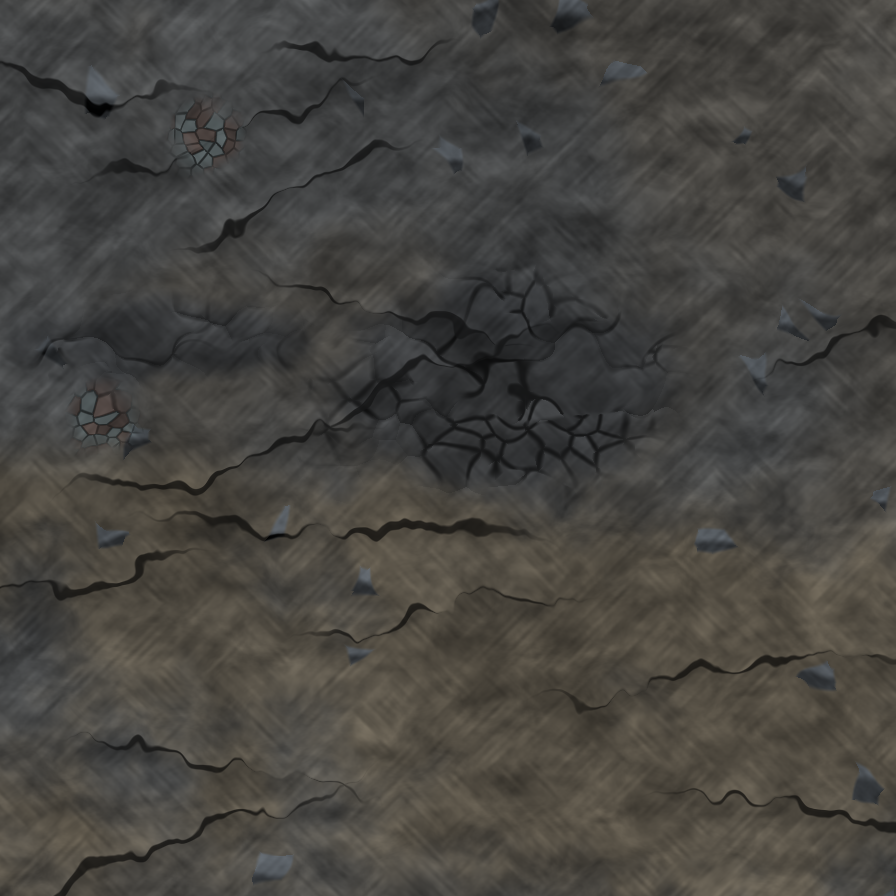
Reproduce this texture procedurally as a Shadertoy shader.

```glsl
// Weathered dark rock: mottled grey stone with tan soil in the lower half,
// broken ledge cracks, a band of cracked rubble and fine diagonal hatching.
// Built from value noise, Voronoi cells and a loop of noisy crack curves.

float hash(vec2 p) {
    vec3 q = fract(p.xyx * 0.1031);
    q += dot(q, q.yzx + 33.33);
    return fract((q.x + q.y) * q.z);
}

vec2 hash2(vec2 p) {
    return vec2(hash(p), hash(p + 71.7));
}

float noise(vec2 p) {
    vec2 i = floor(p), f = fract(p);
    f = f * f * (3.0 - 2.0 * f);
    return mix(mix(hash(i), hash(i + vec2(1, 0)), f.x),
               mix(hash(i + vec2(0, 1)), hash(i + vec2(1, 1)), f.x), f.y);
}

float fbm(vec2 p) {
    float sum = 0.0, amp = 0.5;
    for (int i = 0; i < 5; i++) {
        sum += amp * noise(p);
        p = mat2(1.6, 1.2, -1.2, 1.6) * p + 19.3;
        amp *= 0.5;
    }
    return sum / 0.97;
}

// x: distance to the cell border, y: random cell value, z: height above its centre
vec3 stones(vec2 p) {
    vec2 cell = floor(p), nearest = vec2(8), second = vec2(8);
    float id = 0.0;
    for (int y = -1; y <= 1; y++)
    for (int x = -1; x <= 1; x++) {
        vec2 c = cell + vec2(x, y);
        vec2 d = c + 0.1 + 0.8 * hash2(c) - p;
        if (dot(d, d) < dot(nearest, nearest)) {
            second = nearest;
            nearest = d;
            id = hash(c + 5.3);
        } else if (dot(d, d) < dot(second, second)) second = d;
    }
    return vec3(dot(0.5 * (nearest + second), normalize(second - nearest)), id, -nearest.y);
}

// x: dark crack, y: soft shadow under the ledge, z: lit lip above it
vec3 ledges(vec2 p) {
    vec3 result = vec3(0);
    for (int i = 0; i < 15; i++) {
        float k = float(i);
        vec2 r = hash2(vec2(k, 3.7)), s = hash2(vec2(k, 9.2));
        vec2 d = p - vec2(r.x, (k + r.y) / 15.0);
        float bend = d.y - mix(-0.2, 0.5, s.x) * d.x
                   - 0.1 * (fbm(vec2(p.x * 9.0, k * 7.3)) - 0.5)
                   - 0.018 * (noise(p * 45.0 + k) - 0.5);
        float fade = 1.0 - smoothstep(0.5, 1.0, abs(d.x) / mix(0.09, 0.28, s.y));
        float width = 0.009 * (noise(p * 22.0 + k * 5.0) - 0.25) * fade;
        float crack = fade * (1.0 - smoothstep(width - 0.001, width + 0.002, abs(bend)));
        float below = fade * smoothstep(-0.045, 0.0, bend) * (1.0 - smoothstep(0.0, 0.003, bend));
        float lip = fade * smoothstep(0.0, 0.004, bend) * (1.0 - smoothstep(0.004, 0.016, bend));
        result = max(result, vec3(crack, below, lip));
    }
    return result;
}

// Short strokes along both diagonals, one direction winning in each patch
float hatch(vec2 p) {
    vec2 q = vec2(p.x + p.y, p.x - p.y) * 0.707;
    float rising = noise(q * vec2(26, 230));
    float falling = noise(q.yx * vec2(26, 230) + 40.0);
    return mix(rising, falling, smoothstep(0.5, 0.7, noise(p * 17.0))) - 0.5;
}

void mainImage(out vec4 fragColor, in vec2 fragCoord) {
    vec2 p = fragCoord / iResolution.y;
    vec2 warp = vec2(noise(p * 28.0), noise(p * 28.0 + 50.0)) - 0.5;
    vec2 q = p + 0.018 * warp;
    float broad = fbm(q * 5.0 + 3.0);
    float mottle = fbm(q * vec2(24, 32));

    // Stone tone with relief lit from the upper left
    float relief = mottle - fbm((q + vec2(-0.006, 0.009)) * vec2(24, 32));
    float tone = 0.262 + 0.13 * (broad - 0.5) + 0.16 * (mottle - 0.5) + 0.09 * relief;

    // Tan soil below the middle
    float soil = (1.0 - smoothstep(0.42, 0.56, p.y + 0.16 * (broad - 0.5)))
               * smoothstep(0.38, 0.62, fbm(p * 4.0 + 21.0) + 0.12 * (mottle - 0.5));
    tone += 0.045 * soil;
    vec3 tint = mix(vec3(0.98, 1.0, 1.01), vec3(1.03, 1.0, 0.94), smoothstep(0.35, 0.65, fbm(p * 3.5 + 8.0)));
    tint = mix(tint, vec3(1.09, 1.0, 0.84), 0.8 * soil);

    // Rubble band: a dense heap and a looser trail to its left
    float heap = length((p - vec2(0.56, 0.565)) / vec2(0.23, 0.13));
    float trail = length((p - vec2(0.18, 0.62)) / vec2(0.26, 0.07)) + 0.2;
    float rubble = 1.0 - smoothstep(0.65, 1.15, min(heap, trail) + 0.9 * (fbm(p * 11.0) - 0.5));
    vec3 big = stones(q * vec2(10, 13) + 0.4 * warp);
    vec3 small = stones(q * vec2(27, 31) + 0.3 * warp);
    float choice = smoothstep(0.48, 0.56, noise(p * 12.0 + 6.0));
    vec3 rock = mix(big, small, choice);
    float gap = 1.0 - smoothstep(0.01, mix(0.07, 0.16, choice), rock.x);
    gap *= smoothstep(0.2, 0.6, noise(p * 18.0 + 30.0));
    float rockTone = 0.215 + 0.05 * (rock.y - 0.5) + 0.06 * rock.z + 0.15 * (mottle - 0.5);
    tone = mix(tone, mix(rockTone, 0.09, gap), rubble);
    tint = mix(tint, vec3(0.96, 1.0, 1.05), 0.8 * rubble);

    // Ledges and cracks
    vec3 ledge = ledges(p);
    tone += 0.02 * ledge.z - 0.04 * ledge.y * (0.5 + mottle);
    tone = mix(tone, 0.085, 0.85 * ledge.x);

    // Scattered chips, pale on top with a shadow beneath
    vec3 chip = stones(q * 21.0 + 13.0);
    float chipMask = step(0.93, chip.y) * smoothstep(0.2, 0.3, chip.x);
    tone += chipMask * mix(-0.1, 0.06, smoothstep(-0.1, 0.1, chip.z));
    tint = mix(tint, vec3(0.94, 1.0, 1.06), chipMask);

    // Two pockets of small coloured shards
    vec3 shard = stones(q * 72.0);
    for (int i = 0; i < 2; i++) {
        vec2 centre = mix(vec2(0.23, 0.85), vec2(0.11, 0.535), float(i));
        float pocket = 1.0 - smoothstep(0.02, 0.05, length(p - centre) + 0.04 * (mottle - 0.5));
        tone = mix(tone, mix(0.13, 0.2 + 0.2 * shard.y, smoothstep(0.02, 0.15, shard.x)), 0.8 * pocket);
        tint = mix(tint, mix(vec3(1.18, 0.97, 0.9), vec3(0.9, 1.03, 1.05), step(0.5, shard.y)), 0.7 * pocket);
    }

    // Hatching and fine grain
    tone *= 1.0 + 0.2 * hatch(p) + 0.1 * (noise(p * 130.0) - 0.5);
    fragColor = vec4(clamp(tone * tint, 0.0, 1.0), 1.0);
}
```
